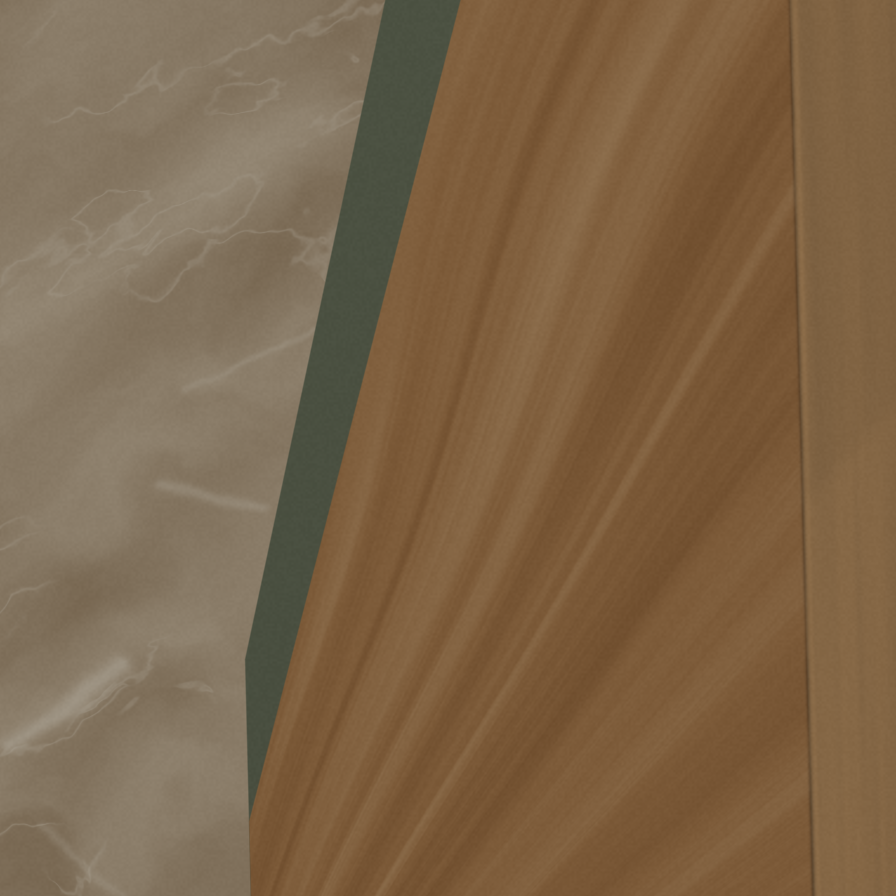
Write a Shadertoy shader that draws this texture.

```glsl
// Veined stone on the left, a dark green wedge, and wood whose grain fans
// out from a point below the canvas, closed by a straight-grained plank.
// Slanted edges split the areas; stretched value noise makes grain and veins.

const vec3 STONE_DARK  = vec3(0.475, 0.410, 0.325);
const vec3 STONE_LIGHT = vec3(0.575, 0.525, 0.450);
const vec3 VEIN        = vec3(0.640, 0.605, 0.545);
const vec3 GREEN       = vec3(0.290, 0.312, 0.252);
const vec3 WOOD_DARK   = vec3(0.395, 0.265, 0.145);
const vec3 WOOD_MID    = vec3(0.488, 0.355, 0.222);
const vec3 WOOD_LIGHT  = vec3(0.585, 0.475, 0.345);
const vec3 PLANK       = vec3(0.510, 0.395, 0.265);
const vec2 FAN_CENTRE  = vec2(0.125, -0.50);
const float GRAIN_AMOUNT = 0.26;
const float SPECKLE = 0.018;

// Broad grain bands: fan slope, half width, tone (negative is dark).
const int BAND_COUNT = 13;
const vec3 BANDS[BAND_COUNT] = vec3[](
    vec3(0.285, 0.012, 0.16), vec3(0.320, 0.018, -0.16),
    vec3(0.362, 0.006, -0.42), vec3(0.420, 0.026, 0.34),
    vec3(0.482, 0.020, 0.32), vec3(0.545, 0.022, -0.36),
    vec3(0.602, 0.007, 0.46), vec3(0.655, 0.022, -0.22),
    vec3(0.725, 0.028, -0.38), vec3(0.800, 0.022, 0.10),
    vec3(0.910, 0.045, 0.20), vec3(1.060, 0.070, -0.20),
    vec3(1.240, 0.050, 0.26));

float hash(vec2 p) {
    vec3 q = fract(vec3(p.xyx) * 0.1031);
    q += dot(q, q.yzx + 33.33);
    return fract((q.x + q.y) * q.z);
}

float noise(vec2 p) {
    vec2 i = floor(p), f = fract(p);
    f = f * f * (3.0 - 2.0 * f);
    return mix(mix(hash(i), hash(i + vec2(1, 0)), f.x),
               mix(hash(i + vec2(0, 1)), hash(i + vec2(1, 1)), f.x), f.y);
}

float fbm(vec2 p) {
    float sum = 0.0, amp = 0.5;
    for (int i = 0; i < 5; i++) {
        sum += amp * noise(p);
        p = mat2(0.8, 0.6, -0.6, 0.8) * p * 2.03 + 7.1;
        amp *= 0.5;
    }
    return sum;
}

float bump(float d, float w) { return exp(-d * d / (w * w)); }

float blob(vec2 p, vec2 centre, vec2 size) {
    vec2 d = (p - centre) / size;
    return exp(-dot(d, d));
}

// Soft stroke along a segment.
float stroke(vec2 p, vec2 a, vec2 b, float w) {
    vec2 d = b - a;
    return bump(length(p - a - d * clamp(dot(p - a, d) / dot(d, d), 0.0, 1.0)), w);
}

vec3 stone(vec2 p) {
    vec2 q = mat2(0.86, -0.51, 0.51, 0.86) * p;   // x follows the veins
    float warp = fbm(p * 6.0) - 0.48;
    vec2 w = p + 0.05 * vec2(warp, fbm(p * 7.0 + 20.0) - 0.48);
    float tone = 0.48 + 1.2 * (fbm(q * vec2(5.0, 11.0) + warp * 1.5) - 0.48);
    tone += 0.28 * blob(w, vec2(0.05, 0.51), vec2(0.19, 0.14));
    tone += 0.25 * stroke(w, vec2(0.0, 0.65), vec2(0.34, 0.86), 0.035);
    tone -= 0.32 * blob(w, vec2(0.10, 0.33), vec2(0.055, 0.05));
    tone -= 0.22 * blob(w, vec2(0.03, 0.03), vec2(0.13, 0.08));
    tone -= 0.35 * blob(p, vec2(0.42, 1.0), vec2(0.09, 0.07));
    tone -= 0.12 * smoothstep(0.65, 1.0, p.y);
    vec3 col = mix(STONE_DARK, STONE_LIGHT, clamp(tone, 0.0, 1.0));
    // Thin veins lie on noise contours, with a few stronger strokes.
    float ridge = abs(fbm(q * vec2(4.0, 9.0) + 3.0 + warp) - 0.47);
    float vein = 0.35 * bump(ridge, 0.012) * smoothstep(0.35, 0.65, noise(p * 9.0));
    vein += 0.75 * stroke(w, vec2(0.02, 0.165), vec2(0.135, 0.25), 0.010);
    vein += 0.45 * stroke(w, vec2(0.17, 0.462), vec2(0.29, 0.44), 0.006);
    vein += 0.35 * stroke(w, vec2(0.20, 0.57), vec2(0.35, 0.635), 0.004);
    vein += 0.30 * stroke(w, vec2(0.04, 0.08), vec2(0.15, 0.0), 0.005);
    return mix(col, VEIN, clamp(vein, 0.0, 0.8));
}

vec3 woodTone(float t) {
    return t < 0.0 ? mix(WOOD_MID, WOOD_DARK, min(-t, 1.0))
                   : mix(WOOD_MID, WOOD_LIGHT, min(t, 1.0));
}

vec3 fanWood(vec2 p) {
    vec2 d = p - FAN_CENTRE;
    float slope = d.x / d.y + 0.025 * (noise(p * 2.5) - 0.5);
    float tone = 0.0;
    for (int i = 0; i < BAND_COUNT; i++)
        tone += BANDS[i].z * bump(slope - BANDS[i].x, BANDS[i].y);
    float grain = 0.0, freq = 28.0;
    for (int i = 0; i < 4; i++) {
        grain += (noise(vec2(slope * freq, d.y * 2.5 + freq)) - 0.5) / (1.0 + 0.3 * float(i));
        freq *= 2.1;
    }
    tone += GRAIN_AMOUNT * grain * mix(1.3, 0.6, smoothstep(0.6, 1.0, slope));
    return woodTone(tone + 0.08 * (p.y - 0.5));
}

vec3 plankWood(vec2 p, float x) {
    float grain = noise(vec2(x * 45.0, p.y * 1.5)) + 0.6 * noise(vec2(x * 150.0, p.y * 3.0)) - 0.8;
    float shade = smoothstep(-0.02, 0.02, p.y - 0.44 - 1.1 * (p.x - 0.90));
    return PLANK * (1.0 + 0.07 * grain - 0.04 * shade);
}

void mainImage(out vec4 fragColor, in vec2 fragCoord) {
    vec2 p = fragCoord / iResolution.xy;
    float px = 1.0 / iResolution.y;

    // Edge positions along each row.
    float stoneEdge = max(0.2735 + 0.2126 * (p.y - 0.264), 0.280 - 0.0246 * p.y);
    float woodEdge = max(0.281 + 0.2575 * (p.y - 0.095), stoneEdge);
    float seam = 0.9075 - 0.026 * p.y;

    vec3 col = mix(stone(p), GREEN * (1.0 + 0.05 * (p.y - 0.5)),
                   smoothstep(-px, px, p.x - stoneEdge));
    col = mix(col, fanWood(p), smoothstep(-px, px, p.x - woodEdge));
    float s = p.x - seam;
    col = mix(col, plankWood(p, s), smoothstep(-px, px, s));
    col *= 1.0 - 0.24 * bump(s, 0.0022) * (0.6 + 0.4 * noise(vec2(p.y * 40.0, 2.0)));
    col *= 1.0 + 0.07 * bump(s - 0.006, 0.003);

    col += SPECKLE * (noise(p * 380.0) - 0.5);
    fragColor = vec4(col, 1.0);
}
```
